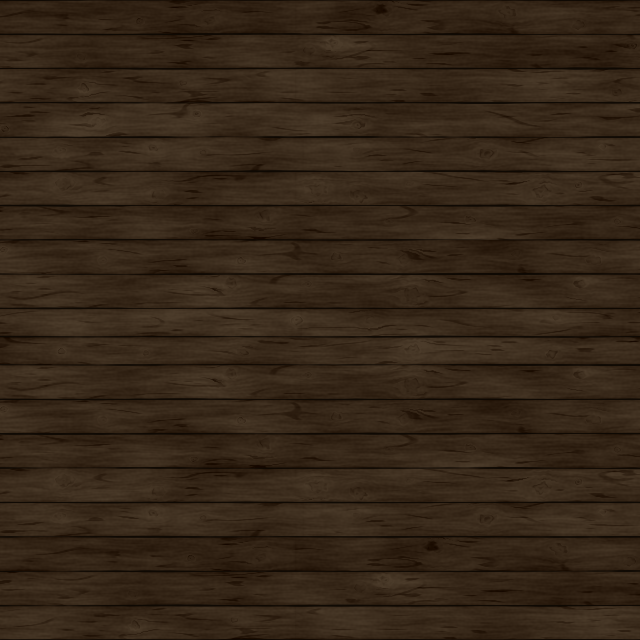
Give the GLSL for this texture, as a Shadertoy shader.

```glsl
// Dark weathered wooden wall: nineteen horizontal planks with knots, grain and narrow seams.
#define DARK_WOOD vec3(0.165, 0.107, 0.055)
#define LIGHT_WOOD vec3(0.258, 0.197, 0.134)
#define SEAM_COLOR vec3(0.048, 0.029, 0.009)
#define LOWER_TOP 0.4297     // top of the eight lower planks
#define UPPER_BASE 0.5182    // base of the nine upper planks
#define JOINT_X 0.468        // where boards meet end to end
#define SEAM_HALF 0.0010
#define KNOT_CELLS 8
#define GRAIN_CONTRAST 0.50
#define BLOTCH_CONTRAST 0.72
#define CRACK_DEPTH 0.75

float hash(vec2 p) {
    vec3 q = fract(p.xyx * 0.1031);
    q += dot(q, q.yzx + 33.33);
    return fract((q.x + q.y) * q.z);
}

vec2 gradient(vec2 cell) {
    float angle = 6.2832 * hash(cell);
    return vec2(cos(angle), sin(angle));
}

float noise(vec2 p) {
    vec2 i = floor(p), f = p - i;
    vec2 u = f * f * f * (f * (f * 6.0 - 15.0) + 10.0);
    vec2 e = vec2(0.0, 1.0);
    float low = mix(dot(gradient(i), f), dot(gradient(i + e.yx), f - e.yx), u.x);
    float high = mix(dot(gradient(i + e), f - e), dot(gradient(i + 1.0), f - 1.0), u.x);
    return mix(low, high, u.y);
}

// Returns row index, distance above the plank's base, and plank height.
vec3 plankAt(float y) {
    float first = 0.0, base = 0.0, height = LOWER_TOP / 8.0;
    if (y >= UPPER_BASE) {
        first = 10.0; base = UPPER_BASE; height = (1.0 - UPPER_BASE) / 9.0;
    } else if (y >= LOWER_TOP) {
        first = 8.0; base = LOWER_TOP; height = (UPPER_BASE - LOWER_TOP) / 2.0;
    }
    float n = floor((y - base) / height);
    return vec3(first + n, y - base - n * height, height);
}

// Lower rows reuse the boards of the upper rows.
float boardSeed(float row) {
    return row < 2.5 ? row + 16.0 : row < 7.5 ? 17.0 - row : row;
}

// Bends the grain around knots; returns bent height and tone change.
vec2 knots(vec2 p, float height, float seed) {
    float bentY = p.y, tone = 0.0;
    for (int i = 0; i < KNOT_CELLS; i++) {
        vec2 id = vec2(float(i) + 3.0, seed * 5.0 + 11.0);
        if (hash(id + 71.0) < 0.35) continue;
        float chance = hash(id + 23.0);
        float size = mix(0.0035, 0.0095, chance * chance);
        vec2 center = vec2((float(i) + hash(id)) / float(KNOT_CELLS),
                           height * mix(0.25, 0.75, hash(id + 47.0)));
        vec2 offset = p - center;
        float d = length(offset * vec2(0.7, 1.0)) / size;
        d += 0.7 * noise(p * 150.0 + seed) + 0.4 * noise(p * 60.0 + seed);
        bentY -= offset.y * 0.8 * exp(-0.16 * d * d);
        float strength = mix(0.35, 1.0, hash(id + 91.0));
        float halo = 0.38 * exp(-0.22 * d * d);
        float rings = 0.28 * sin(d * 6.5) * exp(-0.55 * d * d);
        // Broken dark rim around the core
        float broken = smoothstep(-0.25, 0.3, noise(p * 90.0 + seed * 3.0));
        float rim = 0.95 * broken * exp(-pow((d - 1.0) / 0.2, 2.0));
        float heart = 0.75 * exp(-5.0 * d * d);
        tone += strength * (rings + halo - rim - heart);
    }
    return vec2(bentY, tone);
}

void mainImage(out vec4 fragColor, in vec2 fragCoord) {
    vec2 uv = fragCoord / iResolution.xy;
    float pixel = 1.0 / iResolution.y;

    // Plank and board layout, with slightly wavy seams
    float wave = 0.0009 * noise(vec2(uv.x * 5.0, floor(uv.y * 19.0 + 0.5) * 5.3));
    vec3 plank = plankAt(clamp(uv.y + wave, 0.0, 0.9999));
    float row = plank.x, height = plank.z;
    float seed = boardSeed(row);
    vec2 p = vec2(uv.x - 0.08 * step(row, 2.5), plank.y);
    float joint = JOINT_X + 0.016 * (hash(vec2(seed, 8.0)) - 0.5);
    float side = smoothstep(-0.012, 0.012, uv.x - joint + 0.012 * noise(p * 70.0));

    // Grain layers, stretched along the boards
    vec2 knot = knots(p, height, seed);
    vec2 g = vec2(p.x, knot.x + 0.0045 * noise(vec2(p.x * 10.0, p.y * 25.0 + seed * 7.0)));
    vec2 shift = vec2(seed * 17.3, seed * 9.7);
    float blotch = noise(p * vec2(8.0, 28.0) + shift) + 0.6 * noise(p * vec2(3.0, 9.0) + shift + 20.0);
    float streak = noise(g * vec2(8.0, 95.0) + shift);
    float fiber = noise(g * vec2(32.0, 250.0) + shift);
    float speck = noise(uv * vec2(170.0, 250.0));

    // Short sharp cracks gathered in worn patches, and a few long thin ones
    float patches = smoothstep(-0.05, 0.3, noise(p * vec2(8.0, 26.0) + shift + 80.0));
    float crack = patches * smoothstep(0.25, 0.4, noise(g * vec2(22.0, 190.0) + shift + 50.0));
    float vein = abs(noise(g * vec2(7.0, 45.0) + shift + 33.0));
    float veinMask = smoothstep(0.12, 0.3, noise(p * vec2(11.0, 30.0) + shift + 60.0));
    crack += 0.8 * veinMask * (1.0 - smoothstep(0.015, 0.06, vein));

    // Board tone
    float leftTone = hash(vec2(seed, 2.0)), rightTone = hash(vec2(seed, 5.0));
    float boardTone = mix(leftTone, mix(leftTone, rightTone, 0.6), side);
    float tone = 0.60 + 0.42 * (boardTone - 0.5) - 0.25 * step(16.5, seed);
    tone += BLOTCH_CONTRAST * blotch + GRAIN_CONTRAST * (streak + 0.85 * fiber);
    tone += knot.y + 0.20 * speck - CRACK_DEPTH * crack;
    tone -= 0.18 * hash(vec2(seed, 14.0)) * exp(-abs(uv.x - joint) / 0.0015);

    // Shaded edges and uneven seams
    float edge = min(plank.y, height - plank.y);
    tone -= 0.50 * exp(-edge / 0.0028);
    float seamId = plank.y < 0.5 * height ? row : row + 1.0;
    float uneven = noise(vec2(uv.x * 6.0, seamId * 3.7)) + 0.5 * noise(vec2(uv.x * 35.0, seamId * 8.3));
    float seamWidth = SEAM_HALF * (1.0 + 1.1 * uneven);
    float seam = 1.0 - smoothstep(seamWidth - 0.5 * pixel, seamWidth + 0.6 * pixel, edge);

    vec3 wood = mix(DARK_WOOD, LIGHT_WOOD, clamp(tone, -0.9, 1.4));
    fragColor = vec4(mix(wood, SEAM_COLOR, 0.92 * seam), 1.0);
}
```
